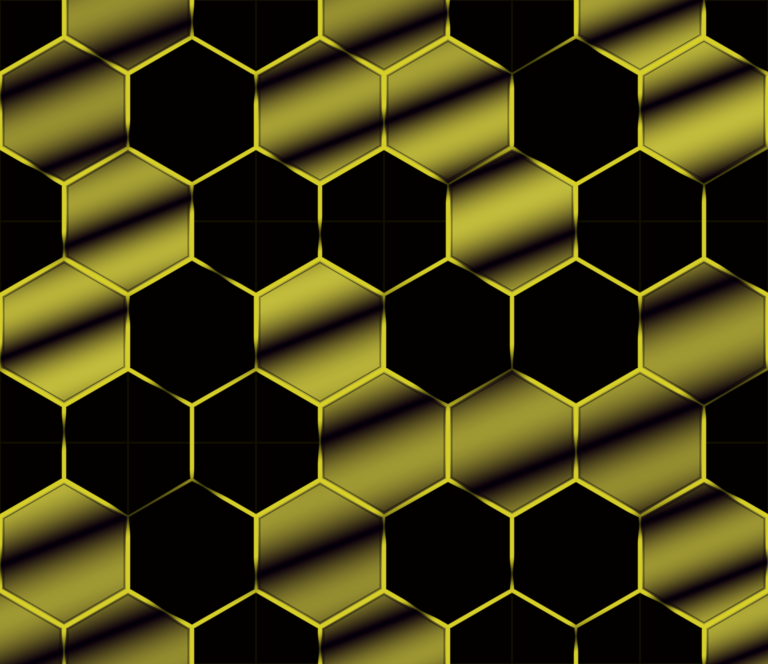
A WebGL 2 fragment shader for this pattern:

```glsl
#version 300 es
precision highp float;
// Honeycomb of black and gold-sheen hexagons with yellow outlines that fade along diagonal bands.

uniform vec2 u_resolution;
out vec4 fragColor;

const float PI = 3.14159265;
const float ROW_PITCH = 0.8660254;   // row spacing for hexagons of width 1
const float COLUMNS = 6.0;
const float ROWS = 6.0;

const vec3 BLACK = vec3(0.008, 0.003, 0.0);
const vec3 OUTLINE = vec3(0.84, 0.81, 0.16);
const vec3 FAINT = vec3(0.06, 0.06, 0.0);

// Step, offset and share of the gold cells in each row, bottom to top
const vec3 RHYTHM[7] = vec3[7](
  vec3(0.35, 0.0, 0.375), vec3(0.4, 0.21, 0.3), vec3(0.1667, 0.5, 0.42),
  vec3(0.4, 0.21, 0.3), vec3(0.3333, 0.667, 0.25), vec3(0.4, 0.21, 0.5),
  vec3(0.5, 0.51, 0.25));

// Centre of the hexagon that holds p, from two interleaved grids
vec2 hexCentre(vec2 p) {
  vec2 pitch = vec2(1.0, 2.0 * ROW_PITCH);
  vec2 even = pitch * floor(p / pitch + 0.5);
  vec2 odd = pitch * (floor(p / pitch) + 0.5);
  return distance(p, even) < distance(p, odd) ? even : odd;
}

// Distance from a point inside the hexagon to its nearest side
float sideDistance(vec2 local) {
  vec2 q = abs(local);
  return 0.5 - max(q.x, dot(q, vec2(0.5, ROW_PITCH)));
}

bool isGold(float column, int row) {
  vec3 beat = RHYTHM[clamp(row, 0, 6)];
  return fract(column * beat.x + beat.y) < beat.z;
}

// Slow wave along the diagonal: brightens and shifts the bands
float swellAt(float along) {
  return cos(2.0 * PI * (along - 3.2) / 5.0);
}

// 0 in the narrow dark valleys, 1 on the broad crests
float bandAt(float along, float swell) {
  return abs(sin(PI * (along - 2.156 + 0.117 * swell) / 0.758));
}

vec3 goldSheen(float band, float swell) {
  float light = band * (0.67 + 0.09 * swell);
  return max(vec3(light, 1.03 * light - 0.045, 0.27 * light + 0.03), 0.0);
}

// Soft line of the given half width
float stroke(float dist, float halfWidth, float soft) {
  return 1.0 - smoothstep(halfWidth - soft, halfWidth + soft, dist);
}

void main() {
  vec2 uv = gl_FragCoord.xy / u_resolution;
  vec2 p = uv * vec2(COLUMNS, ROWS * ROW_PITCH);
  float soft = max(COLUMNS / u_resolution.x, 0.006);

  vec2 centre = hexCentre(p);
  vec2 local = p - centre;
  int row = int(floor(centre.y / ROW_PITCH + 0.5));
  float column = floor(centre.x + 0.01);
  float side = sideDistance(local);

  float along = ROWS * ROW_PITCH - p.y + 0.39 * p.x;
  float swell = swellAt(along);
  float band = bandAt(along, swell);

  // Cell fill
  vec3 color = BLACK;
  if (isGold(column, row)) {
    color = goldSheen(band, swell);
    color *= 1.0 - 0.5 * stroke(abs(side - 0.03), 0.004, soft);
  } else if (row % 2 == 0) {
    float axis = min(abs(local.x), abs(local.y));
    color += FAINT * stroke(axis, 0.007, soft);
  }

  // Outline, thinner and dimmer in the valleys
  float strength = smoothstep(0.0, 0.6, band);
  float line = stroke(side, mix(0.007, 0.017, strength), soft);
  color = mix(color, OUTLINE * mix(0.3, 1.0, strength), line);

  fragColor = vec4(color, 1.0);
}
```
